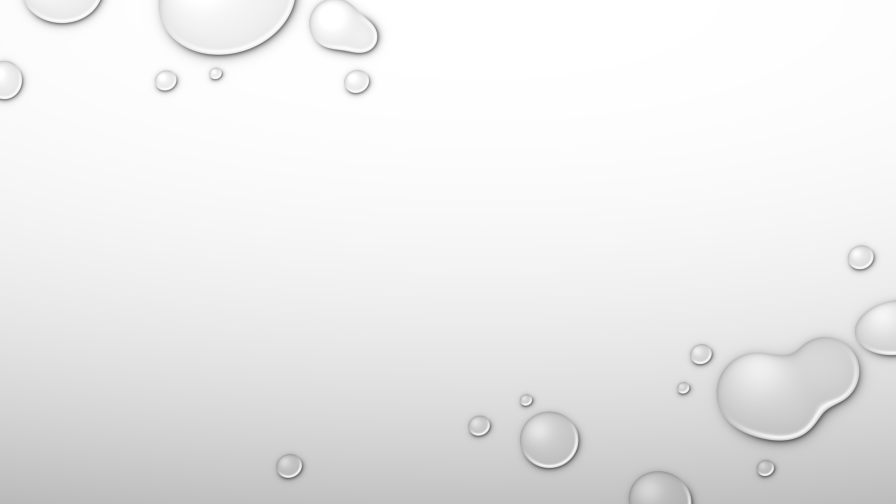
This background is drawn by a Shadertoy shader. Its source:

```glsl
const vec2 LIGHT_DIR = vec2(-0.5, 0.866);

// Shapes
mat2 rotation(float angle) {
    float c = cos(angle), s = sin(angle);
    return mat2(c, -s, s, c);
}

float ellipseDistance(vec2 p, vec2 radii) {
    float k = length(p / radii);
    float slope = length(p / (radii * radii));
    return k * (k - 1.0) / max(slope, 1e-4);
}

float circleDistance(vec2 p, vec2 center, float radius) {
    return length(p - center) - radius;
}

float smoothUnion(float a, float b, float blend) {
    float h = max(blend - abs(a - b), 0.0) / blend;
    return min(a, b) - h * h * blend * 0.25;
}

// Backdrop: white upper centre, falling to grey below
vec3 backdrop(vec2 uv) {
    float reach = length(vec2((uv.x - 0.54) * 0.6, 1.0 - uv.y));
    return vec3(1.0 - 0.238 * pow(reach, 2.6));
}

// Water drop: contact shadow, clear body, glow and bright far rim
vec3 paintDrop(vec3 base, vec2 p, vec2 center, float size, float dist, float pixel) {
    vec2 q = (p - center) / size;
    float away = -dot(q, LIGHT_DIR) / max(length(q), 1e-4);
    float edge = 0.0035 + 0.035 * size;
    float farSide = smoothstep(-0.35, 0.8, away);
    float nearSide = smoothstep(-0.2, 0.8, -away);

    float falloff = exp(-max(dist, 0.0) / (edge * 0.8));
    vec3 outside = base * (1.0 - (0.12 + 0.5 * farSide) * falloff);

    vec2 glowOffset = q - vec2(-0.38, 0.35);
    float glow = exp(-4.5 * dot(glowOffset, glowOffset));
    float rim = exp(-pow((dist + edge * 0.75) / (edge * 0.55), 2.0));
    float innerShade = exp(dist / (edge * 3.0));
    vec3 body = base * (0.955 - 0.06 * innerShade) + 0.11 * glow;
    body = mix(body, vec3(1.0), 0.85 * rim * farSide);
    body -= 0.15 * nearSide * exp(dist / (edge * 0.6));

    return mix(outside, clamp(body, 0.0, 1.0), smoothstep(pixel, -pixel, dist));
}

vec3 paintOval(vec3 base, vec2 p, vec2 center, vec2 radii, float tilt, float pixel) {
    float dist = ellipseDistance(rotation(tilt) * (p - center), radii);
    return paintDrop(base, p, center, max(radii.x, radii.y), dist, pixel);
}

void mainImage(out vec4 fragColor, in vec2 fragCoord) {
    vec2 p = fragCoord / iResolution.y;
    float pixel = 0.8 / iResolution.y;
    vec3 color = backdrop(fragCoord / iResolution.xy);

    // Small beads: centre and radius
    vec3 beads[10] = vec3[10](
        vec3(0.329, 0.840, 0.021), vec3(0.428, 0.854, 0.012),
        vec3(0.708, 0.838, 0.024), vec3(1.708, 0.489, 0.025),
        vec3(1.391, 0.297, 0.021), vec3(1.356, 0.230, 0.012),
        vec3(1.519, 0.071, 0.017), vec3(0.951, 0.155, 0.021),
        vec3(1.044, 0.206, 0.012), vec3(0.574, 0.075, 0.025));
    for (int i = 0; i < 10; i++) {
        vec3 bead = beads[i];
        color = paintOval(color, p, bead.xy, bead.z * vec2(1.04, 0.93), 0.4, pixel);
    }

    // Large oval drops
    color = paintOval(color, p, vec2(0.009, 0.841), vec2(0.035, 0.038), 0.0, pixel);
    color = paintOval(color, p, vec2(0.123, 1.023), vec2(0.081, 0.069), 0.0, pixel);
    color = paintOval(color, p, vec2(0.451, 1.004), vec2(0.138, 0.110), 0.3, pixel);
    color = paintOval(color, p, vec2(1.090, 0.127), vec2(0.058, 0.056), 0.0, pixel);
    color = paintOval(color, p, vec2(1.310, 0.006), vec2(0.063, 0.058), -0.4, pixel);
    color = paintOval(color, p, vec2(1.782, 0.350), vec2(0.086, 0.054), 0.15, pixel);

    // Teardrop near the top
    float tear = smoothUnion(circleDistance(p, vec2(0.664, 0.953), 0.050),
                             circleDistance(p, vec2(0.718, 0.927), 0.031), 0.04);
    color = paintDrop(color, p, vec2(0.682, 0.947), 0.068, tear, pixel);

    // Bean-shaped drop at the lower right
    float bean = smoothUnion(circleDistance(p, vec2(1.502, 0.220), 0.080),
                             circleDistance(p, vec2(1.637, 0.263), 0.068), 0.05);
    bean = smoothUnion(bean, circleDistance(p, vec2(1.556, 0.201), 0.074), 0.04);
    color = paintDrop(color, p, vec2(1.562, 0.228), 0.140, bean, pixel);

    fragColor = vec4(color, 1.0);
}
```
